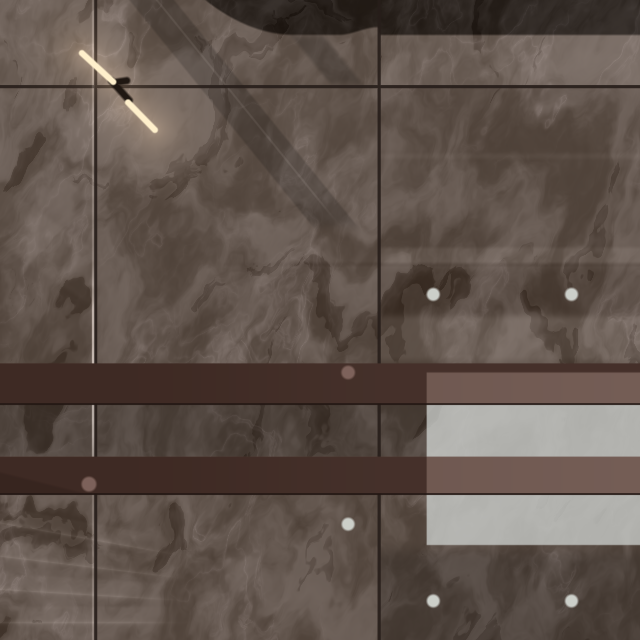
This texture is drawn by a WebGL 1 fragment shader. Its source:

```glsl
precision highp float;
// Polished brown marble tiles with grout lines, two dark rails, a bright
// window reflection, spot lights and a slim wall lamp. The stone is
// domain-warped gradient noise; the rest is soft boxes and segments.
uniform vec2 u_resolution;

vec2 gradientAt(vec2 cell) {
  vec3 h = fract(cell.xyx * vec3(0.1031, 0.1030, 0.0973));
  h += dot(h, h.yzx + 33.33);
  float angle = 6.2832 * fract((h.x + h.y) * h.z);
  return vec2(cos(angle), sin(angle));
}

float gradientNoise(vec2 p) {
  vec2 i = floor(p), f = fract(p);
  vec2 u = f * f * f * (f * (f * 6.0 - 15.0) + 10.0);
  vec2 e = vec2(1.0, 0.0);
  float low = mix(dot(gradientAt(i), f), dot(gradientAt(i + e), f - e), u.x);
  float high = mix(dot(gradientAt(i + e.yx), f - e.yx), dot(gradientAt(i + 1.0), f - 1.0), u.x);
  return mix(low, high, u.y);
}

float fbm(vec2 p) {
  float sum = 0.0, amp = 0.6;
  for (int i = 0; i < 5; i++) {
    sum += amp * gradientNoise(p);
    p = mat2(1.6, 1.2, -1.2, 1.6) * p + 7.3;
    amp *= 0.52;
  }
  return sum;
}

float band(float v, float lo, float hi, float soft) {
  return smoothstep(lo - soft, lo + soft, v) - smoothstep(hi - soft, hi + soft, v);
}

float segment(vec2 p, vec2 a, vec2 b) {
  vec2 d = b - a;
  return length(p - a - d * clamp(dot(p - a, d) / dot(d, d), 0.0, 1.0));
}

float disc(vec2 p, vec2 center, float radius) {
  return 1.0 - smoothstep(radius - 0.003, radius + 0.002, length(p - center));
}

vec3 marble(vec2 p) {
  vec2 q = mat2(1.0, 0.12, -0.32, 0.62) * p;
  vec2 warp = vec2(fbm(q * 5.0 + 3.1), fbm(q * 5.0 + 19.7));
  float cloud = fbm(q * 6.5 + warp * 1.9);
  float fine = fbm(q * 18.0 + warp * 3.0 + 40.0);
  vec3 c = mix(vec3(0.315, 0.265, 0.23), vec3(0.425, 0.375, 0.345),
               smoothstep(-0.28, 0.32, cloud + 0.25 * fine));
  // Pale mineral seams and sharp-edged dark inclusions
  float seam = abs(fbm(q * 7.0 - warp * 2.2 + 11.0));
  c += vec3(0.065, 0.063, 0.068) * exp(-seam * 20.0) * smoothstep(-0.15, 0.25, warp.x);
  c -= 0.06 * smoothstep(0.20, 0.25, fbm(q * 9.0 + warp * 2.5 + 60.0));
  return c + 0.035 * fine;
}

void main() {
  vec2 p = gl_FragCoord.xy / u_resolution;
  float px = 1.0 / u_resolution.y;
  float edge = max(px, 0.0012);
  float right = smoothstep(0.5924 - edge, 0.5924 + edge, p.x);
  vec3 stone = marble(p);
  vec3 col = stone;

  // Broad light falloff over the wall
  col += 0.035 * (1.0 - right) * smoothstep(0.45, 0.95, p.y);
  col *= 1.0 - 0.15 * band(p.y, 0.2865, 0.3685, 0.002);
  col *= 1.0 - 0.17 * right * (1.0 - smoothstep(0.12, 0.16, p.y));

  // Diagonal reflected beams
  float slant = p.x + (p.y - 1.0) * 0.81;
  float beam = band(slant, 0.202, 0.272, 0.003) * smoothstep(0.635, 0.66, p.y);
  col *= 1.0 - 0.17 * beam;
  col += 0.05 * band(slant, 0.243, 0.247, 0.0015) * smoothstep(0.64, 0.7, p.y);
  col *= 1.0 - 0.18 * band(slant, 0.41, 0.46, 0.006) * band(p.y, 0.868, 0.945, 0.01);
  col += 0.025 * band(p.x * 0.68 + p.y, 0.62, 0.71, 0.006) * (1.0 - smoothstep(0.13, 0.16, p.x));

  // Dark ceiling reflection: curved on the left, straight on the right
  float curve = 0.945 + 0.055 * pow(clamp((0.46 - p.x) / 0.14, 0.0, 1.0), 2.0)
              + 0.012 * smoothstep(0.53, 0.59, p.x) * (1.0 - right);
  float ceiling = smoothstep(curve - 0.002, curve + 0.003, p.y) * smoothstep(0.31, 0.33, p.x);
  col = mix(col, stone * 0.75 - vec3(0.105, 0.095, 0.09), ceiling);
  col += 0.055 * right * band(p.y, 0.866, 0.945, 0.002);

  // Horizontal shelf reflections
  col += right * (0.045 * band(p.y, 0.588, 0.613, 0.004) + 0.055 * band(p.y, 0.437, 0.505, 0.008)
       - 0.035 * band(p.y, 0.51, 0.58, 0.01) + 0.025 * band(p.y, 0.752, 0.76, 0.004));
  col -= 0.025 * band(p.y, 0.584, 0.59, 0.003) * smoothstep(0.3, 0.5, p.x);
  float leftFade = 1.0 - smoothstep(0.18, 0.31, p.x);
  for (int i = 0; i < 4; i++) {
    float k = float(i);
    float line = p.y + p.x * 0.06 * k - 0.027 - 0.052 * k;
    col += leftFade * (0.07 * exp(-abs(line) * 350.0) + 0.02 * band(line, 0.0, 0.025, 0.003));
  }

  // Grout with a pale glint on the left joint
  float joint = min(min(abs(p.x - 0.1495), abs(p.x - 0.5924)), abs(p.y - 0.8646));
  col = mix(col, vec3(0.15, 0.115, 0.10), 0.9 * (1.0 - smoothstep(0.0015, 0.0035, joint)));
  float glint = 1.0 - smoothstep(0.001, 0.003, abs(p.x - 0.1455));
  col += glint * (0.12 + 0.25 * band(p.y, 0.28, 0.55, 0.06));

  // Bright window reflection
  float window = smoothstep(0.6667 - edge, 0.6667 + edge, p.x);
  vec3 glass = vec3(0.70, 0.70, 0.685) + 0.22 * (stone - vec3(0.37, 0.32, 0.29));
  col = mix(col, glass, window * band(p.y, 0.1484, 0.40, edge));

  // Dark rails, lightened where they mirror the window
  float rails = band(p.y, 0.3685, 0.4323, edge) + band(p.y, 0.2279, 0.2865, edge);
  vec3 rail = mix(vec3(0.245, 0.165, 0.14), vec3(0.27, 0.19, 0.165), smoothstep(0.2, 0.65, p.x));
  rail *= 1.0 - 0.12 * band(p.y + p.x * 0.25, 0.2, 0.262, 0.003);
  vec3 litRail = vec3(0.44, 0.35, 0.32) + 0.05 * (p.x - 0.7);
  rail = mix(rail, litRail, window * (1.0 - smoothstep(0.416, 0.42, p.y)));
  col = mix(col, rail, rails);
  float seams = min(abs(p.y - 0.3685), abs(p.y - 0.2279));
  col = mix(col, vec3(0.13, 0.085, 0.07), 0.85 * (1.0 - smoothstep(0.0007, 0.0024, seams)));

  // Spot lights: a two by two grid, one stray and two dimmed on the rails
  float spots = disc(p, vec2(0.544, 0.181), 0.0105);
  for (int i = 0; i < 4; i++) {
    vec2 slot = vec2(mod(float(i), 2.0), floor(float(i) / 2.0));
    spots += disc(p, vec2(0.677, 0.061) + slot * vec2(0.216, 0.479), 0.0105);
  }
  col = mix(col, vec3(0.80, 0.81, 0.79), spots);
  float dimSpots = disc(p, vec2(0.544, 0.418), 0.011) + disc(p, vec2(0.139, 0.2435), 0.012);
  col = mix(col, vec3(0.53, 0.42, 0.39), 0.85 * dimSpots);

  // Wall lamp: two glowing rods around a dark mount
  float rod = min(segment(p, vec2(0.128, 0.917), vec2(0.177, 0.872)),
                  segment(p, vec2(0.200, 0.840), vec2(0.242, 0.797)));
  col += vec3(0.20, 0.17, 0.13) * exp(-rod * 32.0);
  float mount = min(segment(p, vec2(0.174, 0.874), vec2(0.202, 0.843)),
                    segment(p, vec2(0.178, 0.871), vec2(0.198, 0.874)));
  col = mix(col, vec3(0.12, 0.09, 0.07), 1.0 - smoothstep(0.003, 0.008, mount));
  col = mix(col, vec3(1.0, 0.94, 0.80), 1.0 - smoothstep(0.003, 0.0065, rod));

  gl_FragColor = vec4(clamp(col, 0.0, 1.0), 1.0);
}
```
